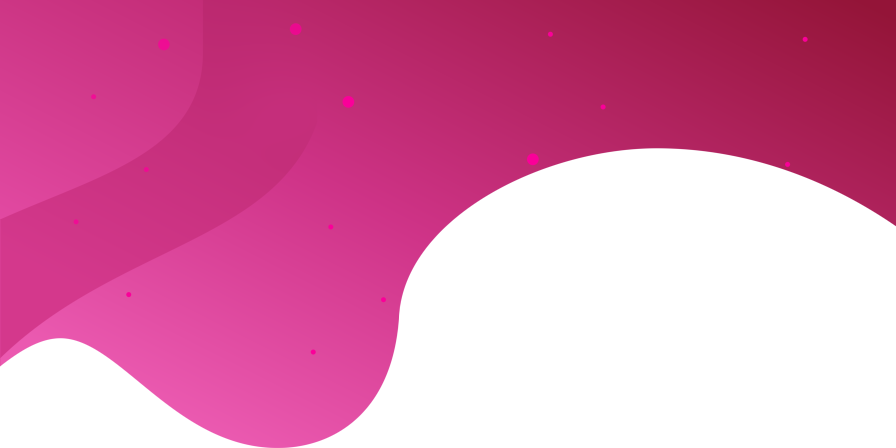
Give the GLSL for this background, as a Shadertoy shader.

```glsl
// Layered magenta waves with scattered dots above a white, curved lower field.

// Lengths are in canvas heights; y points up.
const vec3 WHITE       = vec3(1.0);
const vec3 PINK        = vec3(0.92, 0.35, 0.69);
const vec3 MAGENTA     = vec3(0.81, 0.20, 0.53);
const vec3 CRIMSON     = vec3(0.58, 0.08, 0.22);
const vec3 BAND_LOW    = vec3(0.83, 0.22, 0.55);
const vec3 BAND_HIGH   = vec3(0.72, 0.15, 0.42);
const vec3 CORNER_LOW  = vec3(0.89, 0.29, 0.64);
const vec3 CORNER_HIGH = vec3(0.76, 0.17, 0.46);
const vec3 DOT_COLOR   = vec3(0.98, 0.0, 0.60);

const vec2 LIGHT_AXIS   = vec2(0.45, 0.89);
const int DOT_COUNT     = 24;
const vec2 DOT_STEP     = vec2(0.7549, 0.5698);
const vec2 DOT_START    = vec2(0.33, 0.935);
const float BIG_DOT     = 0.013;
const float SMALL_DOT   = 0.0055;

vec2 bezier(vec2 a, vec2 b, vec2 c, vec2 d, float t) {
    float u = 1.0 - t;
    return u * u * u * a + 3.0 * u * t * (u * b + t * c) + t * t * t * d;
}

// Height and slope at s of a curve whose first coordinate always grows.
vec2 curveAt(float s, vec2 a, vec2 b, vec2 c, vec2 d) {
    float low = 0.0, high = 1.0;
    for (int i = 0; i < 18; i++) {
        float mid = 0.5 * (low + high);
        if (bezier(a, b, c, d, mid).x < s) low = mid; else high = mid;
    }
    float t = 0.5 * (low + high), u = 1.0 - t;
    vec2 tangent = u * u * (b - a) + 2.0 * u * t * (c - b) + t * t * (d - c);
    return vec2(bezier(a, b, c, d, t).y, tangent.y / max(tangent.x, 1e-4));
}

// Approximate signed distance, positive beyond the curve.
float curveDistance(float value, vec2 curve) {
    return (value - curve.x) / sqrt(1.0 + curve.y * curve.y);
}

// Top of the white field: small hump, valley, steep rise, broad hill.
vec2 whiteEdge(float x) {
    vec2 hump = vec2(0.135, 0.245), valley = vec2(0.62, 0.0);
    vec2 rise = vec2(0.891, 0.297), hill = vec2(1.466, 0.669);
    if (x < hump.x)
        return curveAt(x, vec2(0.0, 0.182), vec2(0.047, 0.219), vec2(0.091, 0.245), hump);
    if (x < valley.x)
        return curveAt(x, hump, vec2(0.266, 0.245), vec2(0.391, 0.0), valley);
    if (x < rise.x)
        return curveAt(x, valley, vec2(0.742, 0.0), vec2(0.878, 0.076), rise);
    if (x < hill.x)
        return curveAt(x, rise, vec2(0.906, 0.513), vec2(1.211, 0.669), hill);
    return curveAt(x, hill, vec2(1.667, 0.669), vec2(1.849, 0.599), vec2(2.0, 0.495));
}

// Right-hand limits of the two translucent folds, as x over y.
vec2 bandEdge(float y) {
    return curveAt(y, vec2(0.2, 0.0), vec2(0.453, 0.26), vec2(0.458, 0.612), vec2(0.727, 0.708));
}

vec2 cornerEdge(float y) {
    return curveAt(y, vec2(0.51, 0.0), vec2(0.609, 0.221), vec2(0.661, 0.453), vec2(0.883, 0.453));
}

// Soft coverage, one where the distance is negative.
float cover(float distance) {
    float pixel = 1.0 / iResolution.y;
    return 1.0 - smoothstep(-0.7 * pixel, 0.7 * pixel, distance);
}

float dotCover(vec2 p) {
    float covered = 0.0;
    for (int i = 0; i < DOT_COUNT; i++) {
        vec2 center = fract(DOT_START + float(i) * DOT_STEP) * vec2(2.0, 1.0);
        float radius = i % 3 == 0 ? BIG_DOT : SMALL_DOT;
        covered = max(covered, cover(length(p - center) - radius));
    }
    return covered;
}

void mainImage(out vec4 fragColor, in vec2 fragCoord) {
    vec2 p = fragCoord / iResolution.y;
    float shade = dot(p, LIGHT_AXIS);

    // Diagonal base gradient
    vec3 color = mix(PINK, MAGENTA, clamp((shade - 0.25) / 0.6, 0.0, 1.0));
    color = mix(color, CRIMSON, clamp((shade - 0.85) / 0.9, 0.0, 1.0));

    // Folds at the upper left; the wide one melts into the base near the top
    vec3 band = mix(BAND_LOW, BAND_HIGH, clamp((shade - 0.4) / 0.8, 0.0, 1.0));
    vec3 corner = mix(CORNER_LOW, CORNER_HIGH, clamp((shade - 0.43) / 0.69, 0.0, 1.0));
    float inBand = cover(curveDistance(p.x, bandEdge(p.y)));
    float fade = smoothstep(0.62, 0.8, p.y) * smoothstep(0.45, 0.71, p.x);
    color = mix(color, band, inBand * (1.0 - fade));
    color = mix(color, corner, cover(curveDistance(p.x, cornerEdge(p.y))));

    // Dots, dimmer within the folds
    color = mix(color, DOT_COLOR, dotCover(p) * mix(1.0, 0.75, inBand));

    // White field
    color = mix(color, WHITE, cover(curveDistance(p.y, whiteEdge(p.x))));
    fragColor = vec4(color, 1.0);
}
```
